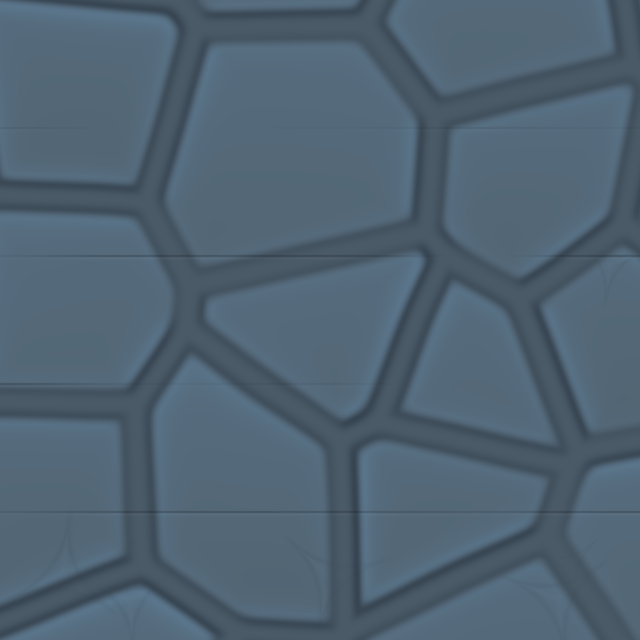
Reproduce this texture procedurally as a WebGL 1 fragment shader.

```glsl
precision highp float;
// Blue-grey flagstones: a jittered Voronoi pattern gives irregular polygons with
// soft grooves, shaded by a dark halo outside and a pale halo inside each edge.
// Thin level seams and a few faint concave-triangle chips lie over the stones.
uniform vec2 u_resolution;

const float STONES_ACROSS = 3.3;
const float JITTER = 0.82;
const float GROOVE_RADIUS = 0.028;  // half the gap between two stones
const float EDGE_SOFTNESS = 0.009;
const float CORNER_SHARPNESS = 210.0;
const float SHADOW_OFFSET = 0.009;
const float SHADOW_WIDTH = 0.0085;
const float RIM_LENGTH = 0.017;
const float WARP = 0.008;
const float SEAMS = 5.0;
const float SEAM_WIDTH = 0.0015;
const int CHIPS = 6;
const float SEED = 4.0;

const vec3 STONE = vec3(0.328, 0.408, 0.470);
const vec3 RIM = vec3(0.375, 0.500, 0.605);
const vec3 GROOVE = vec3(0.292, 0.353, 0.404);
const vec3 SHADOW = vec3(0.220, 0.275, 0.325);

float hash(vec2 p) {
  return fract(sin(dot(p + SEED, vec2(127.1, 311.7))) * 43758.545);
}

vec2 hash2(vec2 p) {
  return vec2(hash(p), hash(p + 57.3));
}

float noise(vec2 p) {
  vec2 i = floor(p), f = fract(p);
  f = f * f * (3.0 - 2.0 * f);
  return mix(mix(hash(i), hash(i + vec2(1.0, 0.0)), f.x),
             mix(hash(i + vec2(0.0, 1.0)), hash(i + vec2(1.0, 1.0)), f.x), f.y);
}

vec2 stoneCentre(vec2 cell) {
  return cell + 0.5 + JITTER * (hash2(cell) - 0.5);
}

// x: distance to the nearest joint, y: halo strength, zw: offset from the centre
vec4 stones(vec2 p) {
  vec2 q = p * STONES_ACROSS, base = floor(q);
  vec2 home = base, homeOffset = vec2(0.0);
  float nearest = 100.0;
  for (int j = -1; j <= 1; j++)
    for (int i = -1; i <= 1; i++) {
      vec2 cell = base + vec2(float(i), float(j));
      vec2 r = stoneCentre(cell) - q;
      if (dot(r, r) < nearest) {
        nearest = dot(r, r);
        home = cell;
        homeOffset = r;
      }
    }
  // Blend all joints smoothly, so corners round off and halos have no creases
  float weights = 1e-30, strength = 0.0;
  for (int j = -2; j <= 2; j++)
    for (int i = -2; i <= 2; i++) {
      if (i == 0 && j == 0) continue;
      vec2 cell = home + vec2(float(i), float(j));
      vec2 r = stoneCentre(cell) - q;
      float d = dot(0.5 * (homeOffset + r), normalize(r - homeOffset)) / STONES_ACROSS;
      float w = exp(-CORNER_SHARPNESS * d);
      weights += w;
      strength += w * mix(0.2, 1.1, hash(home * 3.0 + cell * 7.0));
    }
  return vec4(-log(weights) / CORNER_SHARPNESS, strength / weights,
              -homeOffset / STONES_ACROSS);
}

// Outline and ridges of a triangle bounded by three inward arcs
float chip(vec2 p) {
  float a = 100.0, b = 100.0;
  for (int i = 0; i < 3; i++) {
    float angle = 2.0944 * float(i);
    float d = length(p - vec2(cos(angle), sin(angle)));
    b = min(b, max(a, d));
    a = min(a, d);
  }
  float outline = exp(-pow((a - 0.87) / 0.025, 2.0));
  float ridge = 0.5 * exp(-pow((b - a) / 0.04, 2.0)) * step(0.87, a);
  return (outline - ridge) * (1.0 - smoothstep(0.45, 0.65, length(p)));
}

void main() {
  vec2 p = gl_FragCoord.xy / min(u_resolution.x, u_resolution.y);
  vec2 bend = vec2(noise(p * 6.0), noise(p * 6.0 + 31.0)) - 0.5;
  vec4 s = stones(p + WARP * bend);
  float depth = s.x - GROOVE_RADIUS;
  float onStone = smoothstep(-EDGE_SOFTNESS, EDGE_SOFTNESS, depth);

  // Groove with a dark halo, stone with a pale rim and a slightly paler top
  float shade = exp(-pow((depth + SHADOW_OFFSET) / SHADOW_WIDTH, 2.0));
  vec3 groove = mix(GROOVE, SHADOW, shade * s.y);
  float rim = 0.75 * s.y * exp(-max(depth, 0.0) / RIM_LENGTH);
  float topGlow = 0.9 * s.w + 0.08 * (noise(p * 5.0 + 9.0) - 0.5);
  vec3 color = mix(groove, mix(STONE, RIM, rim + topGlow), onStone);

  // Faint chips at scattered places, sizes and turns
  float marks = 0.0;
  for (int i = 0; i < CHIPS; i++) {
    vec2 id = vec2(float(i), 83.0);
    float turn = 6.2832 * hash(id + 5.0);
    vec2 r = (p - hash2(id)) / mix(0.10, 0.19, hash(id + 11.0));
    marks += chip(mat2(cos(turn), sin(turn), -sin(turn), cos(turn)) * r);
  }
  color *= 1.0 - 0.04 * marks * mix(0.3, 1.0, onStone);

  // Hairline seams: dark line with a pale lower lip, fading along its length
  float row = floor(p.y * SEAMS + 0.5);
  float y = p.y - row / SEAMS;
  float fade = smoothstep(0.15, 0.75, noise(vec2(p.x * 4.0, row * 7.0)));
  fade *= step(0.5, row) * step(row, SEAMS - 0.5);
  float seam = exp(-pow(y / SEAM_WIDTH, 2.0));
  float lip = exp(-pow((y + 2.5 * SEAM_WIDTH) / (1.5 * SEAM_WIDTH), 2.0));
  color *= 1.0 + fade * (0.05 * lip - 0.22 * seam);

  gl_FragColor = vec4(color, 1.0);
}
```
